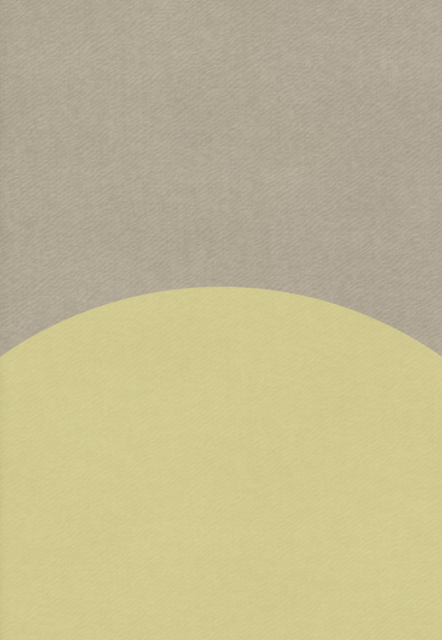
Give the GLSL for this background, as a WebGL 2 fragment shader.

```glsl
#version 300 es
precision highp float;

// A pale yellow disc rising from the lower edge over a warm grey ground,
// both printed on twill cloth. The disc is a distance function; the cloth
// is jittered diagonal ribs, stretched thread noise and soft mottling.

uniform vec2 u_resolution;
out vec4 outColor;

const vec3 GREY = vec3(0.688, 0.654, 0.584);
const vec3 YELLOW = vec3(0.820, 0.790, 0.565);
const float DISC_RADIUS = 0.599;
const float DISC_HEIGHT = -0.047;
const float TAU = 6.2831853;

float hash(vec2 p) {
  return fract(sin(dot(p, vec2(127.1, 311.7))) * 43758.5453);
}

// Smooth value noise in the range 0 to 1.
float noise(vec2 p) {
  vec2 cell = floor(p);
  vec2 f = fract(p);
  f = f * f * (3.0 - 2.0 * f);
  float low = mix(hash(cell), hash(cell + vec2(1.0, 0.0)), f.x);
  float high = mix(hash(cell + vec2(0.0, 1.0)), hash(cell + 1.0), f.x);
  return mix(low, high, f.y);
}

// Layered noise centred on zero.
float mottle(vec2 p) {
  float sum = 0.0;
  float weight = 0.5;
  for (int i = 0; i < 4; i++) {
    sum += weight * (noise(p) - 0.5);
    p = p * 2.1 + 17.3;
    weight *= 0.55;
  }
  return sum;
}

// Ribs rising to the right, bent and broken by noise.
float twill(vec2 p, float angle, float count) {
  vec2 along = vec2(cos(angle), sin(angle));
  vec2 across = vec2(-along.y, along.x);
  vec2 q = vec2(dot(p, along), dot(p, across));
  float bend = 0.9 * (noise(p * 70.0) - 0.5);
  float strength = 0.35 + 0.9 * noise(q * vec2(55.0, 130.0) + 5.0);
  return strength * sin(TAU * (q.y * count + bend));
}

// Fine irregular threads running in both directions.
float threads(vec2 p) {
  float weft = noise(p * vec2(110.0, 330.0)) - 0.5;
  float warp = noise(p * vec2(330.0, 90.0) + 41.0) - 0.5;
  return weft + 0.6 * warp;
}

void main() {
  vec2 p = gl_FragCoord.xy / u_resolution.y;
  float aspect = u_resolution.x / u_resolution.y;
  float pixel = 1.0 / u_resolution.y;

  // Disc mask with a smoothed edge.
  vec2 center = vec2(0.5 * aspect, DISC_HEIGHT);
  float dist = length(p - center) - DISC_RADIUS;
  float disc = 1.0 - smoothstep(-pixel, pixel, dist);

  // Cloth relief, fainter under the yellow ink.
  float grain = hash(floor(p * 512.0)) - 0.5;
  float relief = 0.015 * twill(p, 0.62, 155.0)
    + 0.034 * threads(p) + 0.022 * grain;
  float cloud = 0.035 * mottle(p * vec2(7.0, 11.0));
  float shade = (relief + cloud) * mix(1.0, 0.5, disc);

  // Slow warm drift and a thin shadow along the left edge.
  float drift = mottle(p * 3.0 + 8.0) + 0.35 * (0.5 - p.x / aspect);
  vec3 tint = vec3(0.004, 0.006, -0.004) * drift;
  float edgeShadow = 0.025 * exp(-p.x / 0.006);

  vec3 color = mix(GREY, YELLOW, disc) + tint + shade - edgeShadow;
  outColor = vec4(color, 1.0);
}
```
